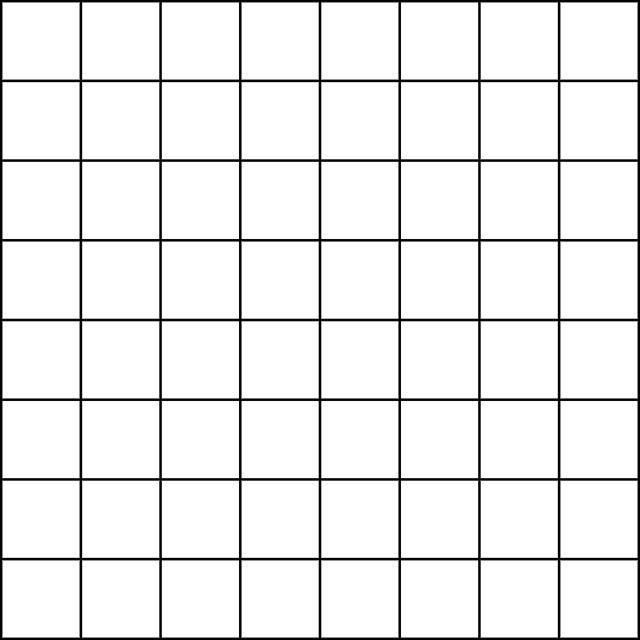
A Shadertoy shader for this pattern:

```glsl
// A plain square grid of thin black rules on white paper, 8 by 8 cells.
// Each axis measures the distance to its nearest rule; the closer one is inked.
// A small inset keeps the outermost rules inside the canvas edge.

const float CELLS = 8.0;          // cells across and down
const float LINE_WIDTH = 0.0040;  // rule thickness, in canvas units
const float INSET = 0.0018;       // canvas edge to centre of the outer rules
const float EDGE_PIXELS = 1.1;    // width of the smoothed edge
const vec3 PAPER = vec3(1.0);
const vec3 INK = vec3(0.008, 0.010, 0.008);

// Distance on each axis to the nearest rule, in canvas units
vec2 ruleDistance(vec2 uv) {
    float pitch = (1.0 - 2.0 * INSET) / CELLS;
    vec2 cell = (uv - INSET) / pitch;
    vec2 nearest = clamp(round(cell), 0.0, CELLS);
    return abs(cell - nearest) * pitch;
}

void mainImage(out vec4 fragColor, in vec2 fragCoord) {
    vec2 uv = fragCoord / iResolution.xy;

    // Linear ramp over the edge approximates pixel coverage
    vec2 edge = EDGE_PIXELS / iResolution.xy;
    vec2 cover = clamp((0.5 * LINE_WIDTH - ruleDistance(uv)) / edge + 0.5, 0.0, 1.0);

    fragColor = vec4(mix(PAPER, INK, max(cover.x, cover.y)), 1.0);
}
```
